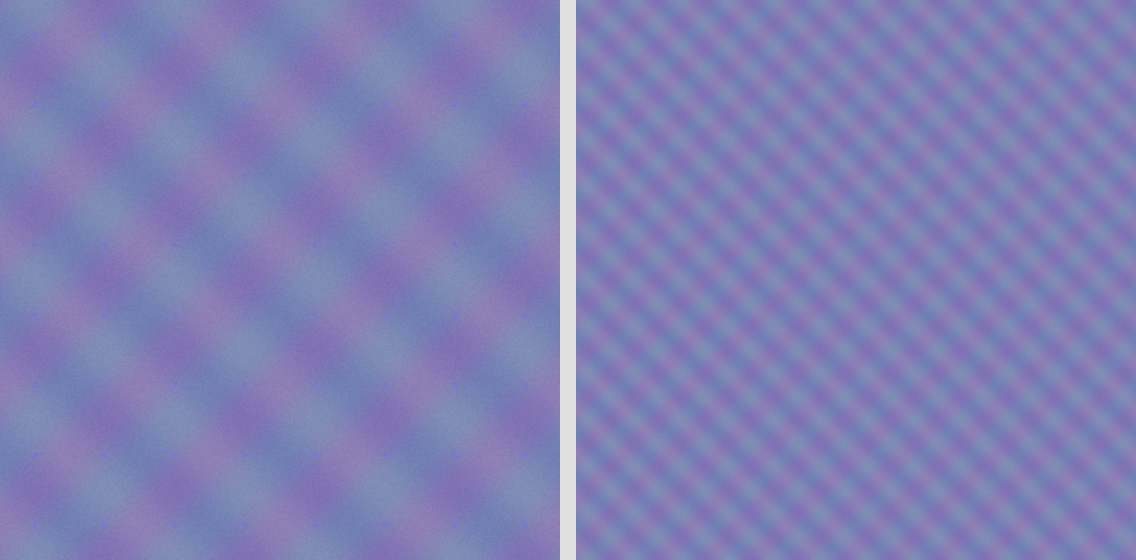
Left, the tile; right, the same tile 3 across and 3 down.
Give the GLSL for this background, as a Shadertoy shader.

```glsl
// Soft violet-blue weave: red and green swing on two crossed waves, giving
// teal, purple, pink and blue patches in diagonal bands. A small soft dot
// sits at the centre of each grid cell, under a fine wrapping paper grain.

const float PI = 3.14159265;
const float CELLS = 8.0;                       // cells across and down (even)
const vec3  BASE_COLOR = vec3(0.499, 0.499, 0.710);
const float WAVE_AMOUNT = 0.057;               // swing of red and green
const vec3  DOT_COLOR = vec3(0.450, 0.475, 0.810);
const float DOT_RADIUS = 0.056;                // in cells
const float DOT_SOFTNESS = 0.028;              // width of the dot edge
const float DOT_STRENGTH = 0.85;
const float DOT_VARIATION = 0.20;              // fading between dots
const float GRAIN_CELLS = 512.0;               // grain lattice per canvas
const float GRAIN_AMOUNT = 0.037;

float hash(vec2 p) {
    vec3 q = fract(vec3(p.xyx) * 0.1031);
    q += dot(q, q.yzx + 33.33);
    return fract((q.x + q.y) * q.z);
}

// Value noise that repeats after a whole number of lattice cells
float tilingNoise(vec2 p, float period) {
    vec2 cell = floor(p);
    vec2 f = fract(p);
    f = f * f * (3.0 - 2.0 * f);
    vec2 a = mod(cell, period);
    vec2 b = mod(cell + 1.0, period);
    return mix(mix(hash(a), hash(vec2(b.x, a.y)), f.x),
               mix(hash(vec2(a.x, b.y)), hash(b), f.x), f.y);
}

// Crossed waves: x drives red (pink to blue), y drives green (teal to purple)
vec2 crossedWaves(vec2 grid) {
    vec2 s = sin(PI * grid);
    vec2 c = cos(PI * grid);
    return vec2(c.x * s.y, s.x * c.y);
}

// Soft dot, between a disc and a diamond, with its own strength per cell
float dotMask(vec2 grid) {
    vec2 p = abs(fract(grid) - 0.5);
    float d = mix(length(p), p.x + p.y, 0.3);
    float fade = 1.0 - DOT_VARIATION * hash(floor(grid) + 17.0);
    return DOT_STRENGTH * fade
         * (1.0 - smoothstep(DOT_RADIUS - DOT_SOFTNESS, DOT_RADIUS, d));
}

void mainImage(out vec4 fragColor, in vec2 fragCoord) {
    vec2 uv = fragCoord / iResolution.xy;
    vec2 grid = uv * CELLS;

    vec3 color = BASE_COLOR;
    color.rg += WAVE_AMOUNT * crossedWaves(grid);
    color = mix(color, DOT_COLOR, dotMask(grid));

    // Paper grain, with lattice points at the middle of each grain cell
    float grain = tilingNoise(uv * GRAIN_CELLS - 0.5, GRAIN_CELLS);
    color += GRAIN_AMOUNT * (grain - 0.5);

    fragColor = vec4(color, 1.0);
}
```
